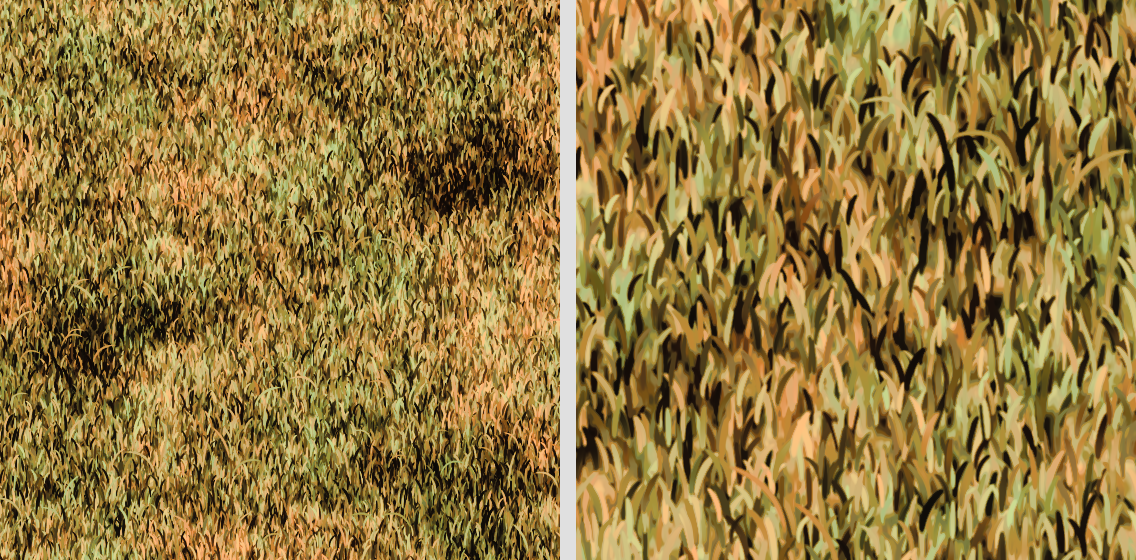
Left, the full canvas; right, a detail of the centre.
Give the GLSL for this texture, as a WebGL 1 fragment shader.

```glsl
precision highp float;
uniform vec2 u_resolution;

const vec3 SOIL = vec3(0.10, 0.065, 0.04);
const vec3 BROWN = vec3(0.31, 0.23, 0.10);
const vec3 OCHRE = vec3(0.47, 0.32, 0.08);
const vec3 OLIVE = vec3(0.55, 0.46, 0.23);
const vec3 GOLD = vec3(0.72, 0.55, 0.21);
const vec3 STRAW = vec3(0.82, 0.70, 0.46);

float hash(vec2 p) {
  return fract(sin(dot(p, vec2(127.1, 311.7))) * 43758.545);
}

float noise(vec2 p) {
  vec2 i = floor(p);
  vec2 f = fract(p);
  f = f * f * (3.0 - 2.0 * f);
  float low = mix(hash(i), hash(i + vec2(1.0, 0.0)), f.x);
  float high = mix(hash(i + vec2(0.0, 1.0)), hash(i + vec2(1.0, 1.0)), f.x);
  return mix(low, high, f.y);
}

// Two octaves, centred on zero
float clumps(vec2 p) {
  return 0.62 * noise(p) + 0.38 * noise(p * 2.13 + 17.3) - 0.5;
}

// Soft tilted ellipse, 1 at its centre
float hollow(vec2 p, vec2 centre, vec2 radius, float slope) {
  vec2 q = p - centre;
  q.y -= slope * q.x;
  q /= radius;
  return exp(-dot(q, q));
}

// Coverage of one curved, tapered blade; shape = half length, half width
float blade(vec2 p, vec2 shape, float tilt, float bend, float soft) {
  float c = cos(tilt);
  float s = sin(tilt);
  vec2 q = vec2(c * p.x - s * p.y, s * p.x + c * p.y);
  float t = clamp(q.y / shape.x, -1.0, 1.0);
  float slope = 2.0 * bend * t / shape.x;
  float d = abs(q.x - bend * t * t) / sqrt(1.0 + slope * slope);
  float edge = d - shape.y * sqrt(1.0 - t * t);
  return (1.0 - smoothstep(-soft, soft, edge)) * (1.0 - smoothstep(0.75, 1.0, abs(t)));
}

// Lays jittered blades over grain = (tone, hue); tone = centre, spread
vec2 plant(vec2 grain, vec2 uv, vec2 cell, vec2 shape, float tilt, float curl,
           vec2 tone, float density, float seed, float soft) {
  vec2 home = floor(uv / cell);
  for (int y = -1; y <= 1; y++) {
    for (int x = -1; x <= 1; x++) {
      vec2 id = home + vec2(float(x), float(y));
      vec2 key = id + seed * 13.7;
      vec2 root = (id + vec2(hash(key), hash(key + 5.3))) * cell;
      float lean = (hash(key + 11.9) * 2.0 - 1.0) * tilt;
      float size = mix(0.6, 1.0, hash(key + 23.1));
      float cover = blade(uv - root, shape * size, lean, curl * lean * shape.x, soft);
      cover *= step(hash(key + 31.7), density);
      float light = tone.x + tone.y * (hash(key + 41.3) - 0.5);
      float hue = 1.6 * (hash(key + 53.9) - 0.5);
      grain = mix(grain, vec2(light, hue), cover);
    }
  }
  return grain;
}

// Tone from 0 to 1 to dry grass colours
vec3 grassColour(float tone) {
  vec3 c = mix(SOIL * 0.5, SOIL, smoothstep(0.0, 0.06, tone));
  c = mix(c, BROWN, smoothstep(0.07, 0.18, tone));
  c = mix(c, OCHRE, smoothstep(0.21, 0.34, tone));
  c = mix(c, OLIVE, smoothstep(0.36, 0.49, tone));
  c = mix(c, GOLD, smoothstep(0.52, 0.68, tone));
  c = mix(c, STRAW, smoothstep(0.75, 0.90, tone));
  return c * (1.0 + 0.15 * smoothstep(0.92, 1.0, tone));
}

void main() {
  float side = min(u_resolution.x, u_resolution.y);
  vec2 uv = gl_FragCoord.xy / side;
  float soft = max(0.0011, 0.7 / side);

  // Fine upright tangle
  vec2 sway = vec2(0.012 * clumps(uv * 26.0), 0.0);
  vec2 grain;
  grain.x = 5.2 * clumps((uv + sway) * vec2(165.0, 72.0));
  grain.y = 2.4 * clumps((uv + sway) * vec2(110.0, 60.0) + 71.0);

  // Short blades, longer towards the viewer
  float near = mix(1.25, 0.8, uv.y);
  for (int i = 0; i < 5; i++) {
    float layer = float(i);
    vec2 cell = vec2(0.0105, 0.021) + layer * vec2(0.0008, 0.0013);
    vec2 shape = vec2(0.0155 * near, 0.0023);
    grain = plant(grain, uv, cell, shape, 0.5, 0.5, vec2(0.0, 4.2), 0.75, layer + 1.0, soft);
  }

  // Broad shade: hollows and uneven growth
  float shadow = hollow(uv, vec2(0.86, 0.68), vec2(0.22, 0.09), 0.25);
  shadow += 0.9 * hollow(uv, vec2(0.25, 0.42), vec2(0.38, 0.07), 0.32);
  shadow += 0.9 * hollow(uv, vec2(0.80, 0.17), vec2(0.16, 0.15), -0.3);
  float growth = 1.5 * clumps(uv * 7.0 + 3.0) + 1.6 * clumps(uv * 24.0 + 9.0);
  grain.x += 0.38 + growth - 1.15 * shadow;

  // Sparse arching seed heads
  float arching = 0.34 * (1.0 - smoothstep(0.5, 0.75, uv.y));
  for (int i = 0; i < 2; i++) {
    grain = plant(grain, uv, vec2(0.075, 0.06), vec2(0.034, 0.0023), 1.2, 0.4,
                  vec2(1.3, 1.0), arching, float(i) + 21.0, soft);
  }

  // Rust and green tints
  float tint = grain.y + 1.8 * clumps(uv * 6.0 + 41.0) + 1.2 * clumps(uv * 30.0 + 63.0);
  tint -= 0.5 * hollow(uv, vec2(0.05, 0.92), vec2(0.18, 0.12), 0.0);
  tint = clamp(tint, -1.2, 1.2);
  vec3 colour = grassColour(1.0 / (1.0 + exp(-1.7 * grain.x)));
  colour *= 1.0 + tint * vec3(0.13, -0.07, -0.08);
  gl_FragColor = vec4(clamp(colour, 0.0, 1.0), 1.0);
}
```
